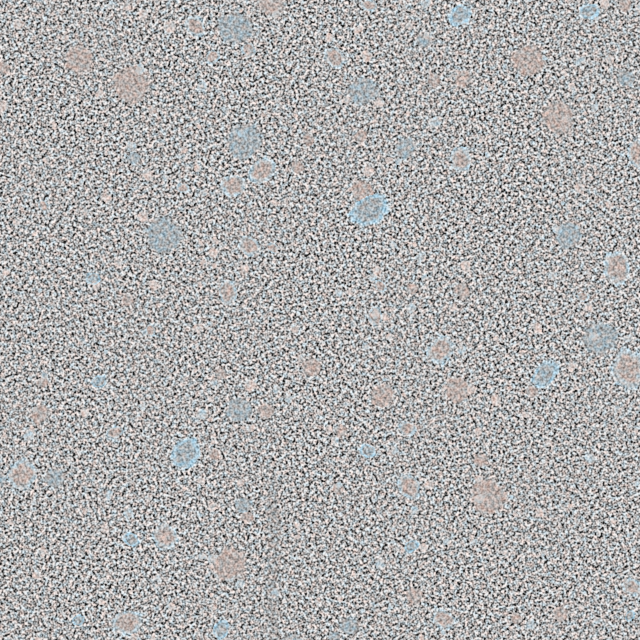
Reproduce this texture procedurally as a three.js fragment shader.

```glsl
// Fine speckled grey granite with faint pinkish and bluish rounded pebbles.
varying vec2 vUv;

#define COARSE_GRAINS 185.0
#define FINE_GRAINS 300.0
#define TINT_GRAINS 130.0
#define PEBBLE_CELLS 13.0
#define FLECK_CELLS 34.0
#define PEBBLE_DENSITY 0.5
#define FLECK_DENSITY 0.28
#define MEAN_TONE 0.685
#define CONTRAST 0.165
#define WARM vec3(0.075, -0.005, -0.035)
#define COOL vec3(-0.075, 0.015, 0.065)

vec3 hash3(vec2 p) {
  vec3 q = fract(vec3(p.xyx) * vec3(0.1031, 0.1030, 0.0973));
  q += dot(q, q.yxz + 33.33);
  return fract((q.xxy + q.yzz) * q.zyx);
}

vec2 gradient(vec2 cell) {
  float angle = 6.2832 * hash3(cell + 17.0).x;
  return vec2(cos(angle), sin(angle));
}

float gradientNoise(vec2 p) {
  vec2 i = floor(p);
  vec2 f = p - i;
  vec2 u = f * f * f * (f * (f * 6.0 - 15.0) + 10.0);
  float a = dot(gradient(i), f);
  float b = dot(gradient(i + vec2(1.0, 0.0)), f - vec2(1.0, 0.0));
  float c = dot(gradient(i + vec2(0.0, 1.0)), f - vec2(0.0, 1.0));
  float d = dot(gradient(i + 1.0), f - 1.0);
  return mix(mix(a, b, u.x), mix(c, d, u.x), u.y);
}

vec2 rotate(vec2 p, float angle) {
  float c = cos(angle);
  float s = sin(angle);
  return vec2(c * p.x - s * p.y, s * p.x + c * p.y);
}

// Scattered uneven ovals: x = body, y = rim, z = warm (+) or cool (-)
vec3 scatterPebbles(vec2 p, float density, float minRadius, float maxRadius) {
  vec2 home = floor(p);
  vec3 found = vec3(0.0);
  for (int y = -1; y <= 1; y++) {
    for (int x = -1; x <= 1; x++) {
      vec2 cell = home + vec2(float(x), float(y));
      vec3 place = hash3(cell + 71.0);
      vec3 look = hash3(cell + 239.0);
      vec2 offset = rotate(p - cell - place.xy, look.x * 6.2832);
      offset.x *= 1.0 + 0.4 * look.y;
      float radius = mix(minRadius, maxRadius, look.z * look.z);
      float wobble = 0.25 * gradientNoise(offset * 1.6 / radius + cell);
      float dist = length(offset) / radius + wobble;
      float present = step(place.z, density);
      float body = present * (1.0 - smoothstep(0.8, 1.1, dist));
      float rim = present * step(0.55, look.y)
                * (1.0 - smoothstep(0.08, 0.28, abs(dist - 0.88)));
      if (max(body, rim) > max(found.x, found.y)) {
        float tint = look.x > 0.35 ? 0.7 : -0.6;
        found = vec3(body, rim, tint);
      }
    }
  }
  return found;
}

// Faint worn vertical streak in the lower part
float wornSeam(vec2 uv) {
  float middle = 0.425 + 0.012 * gradientNoise(vec2(3.0, uv.y * 9.0));
  float across = 1.0 - smoothstep(0.003, 0.016, abs(uv.x - middle));
  float along = 1.0 - smoothstep(0.2, 0.31, uv.y);
  return across * along * (0.6 + 0.6 * gradientNoise(uv * 28.0));
}

void main() {
  // Grain field, scaled to unit spread
  float coarse = gradientNoise(rotate(vUv, 0.6) * COARSE_GRAINS + 40.0);
  float fine = gradientNoise(rotate(vUv, 1.1) * FINE_GRAINS + 400.0);
  float grain = (coarse + fine) / 0.31;
  grain *= 1.0 + 0.15 * gradientNoise(vUv * 7.0);

  // Pebbles and flecks soften the grain
  vec3 pebble = scatterPebbles(vUv * PEBBLE_CELLS, PEBBLE_DENSITY, 0.12, 0.4);
  vec3 fleck = scatterPebbles(vUv * FLECK_CELLS + 90.0, FLECK_DENSITY, 0.12, 0.32);
  float seam = wornSeam(vUv);
  grain *= 1.0 - 0.55 * pebble.x;
  grain *= 1.0 - 0.5 * fleck.x;
  grain *= 1.0 - 0.5 * seam;
  grain += 0.5 * pebble.y + 0.65 * fleck.x - 0.3 * seam;
  grain = clamp(grain, -2.6, 2.6);

  // Tone curve with a longer dark tail
  float tone = MEAN_TONE + CONTRAST * grain - 0.022 * grain * grain;
  vec3 colour = vec3(clamp(tone, 0.12, 0.95));

  // Mineral tints, strongest in the mid and light grains
  float hue = gradientNoise(rotate(vUv, 0.3) * TINT_GRAINS + 700.0) * 1.3 + 0.06;
  hue += pebble.z * pebble.x * 0.7 + fleck.z * fleck.x * 0.6 - pebble.y * 0.8;
  float tintable = smoothstep(0.25, 0.65, tone);
  colour += tintable * (WARM * max(hue, 0.0) + COOL * max(-hue, 0.0));

  gl_FragColor = vec4(clamp(colour, 0.0, 1.0), 1.0);
}
```
